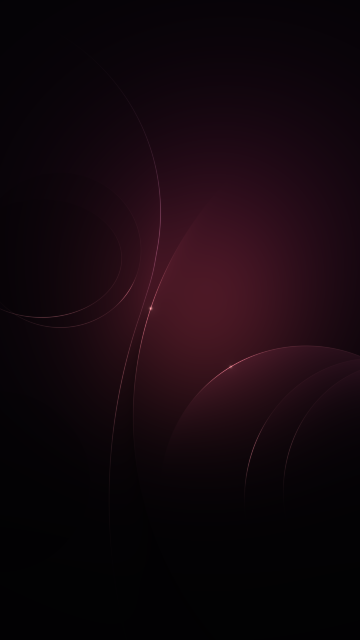
Write a Shadertoy shader that draws this background.

```glsl
// Approximate signed distance to an ellipse, negative inside
float ellipse(vec2 p, vec2 centre, vec2 radii) {
    vec2 q = p - centre;
    float k = length(q / radii);
    return k * (k - 1.0) / max(length(q / (radii * radii)), 1e-4);
}

// Soft elliptical light
float glow(vec2 p, vec2 centre, vec2 size) {
    vec2 q = (p - centre) / size;
    return exp(-dot(q, q));
}

// Thin smooth stroke, never narrower than the sampling allows
float stroke(float d) {
    float w = max(0.0012, 0.52 / iResolution.x);
    return exp(-d * d / (w * w));
}

// Coverage of the inside of a shape
float inside(float d) {
    float w = 0.8 / iResolution.x;
    return 1.0 - smoothstep(-w, w, d);
}

// Light that fades inwards from the rim of a shape
float rim(float d, float depth) {
    return inside(d) * exp(min(d, 0.0) / depth);
}

// Small hot point with a faint halo
float spark(vec2 p, vec2 centre) {
    return glow(p, centre, vec2(0.0042)) + 0.06 * glow(p, centre, vec2(0.018));
}

void mainImage(out vec4 fragColor, in vec2 fragCoord) {
    vec2 p = fragCoord / iResolution.x;
    vec3 rose = vec3(0.72, 0.42, 0.46);
    vec3 mauve = vec3(0.52, 0.34, 0.45);

    // Wine-coloured light on near black
    vec3 col = vec3(0.014, 0.009, 0.020);
    col += vec3(0.190, 0.066, 0.070) * glow(p, vec2(0.56, 0.90), vec2(0.29, 0.31));
    col += vec3(0.096, 0.020, 0.050) * glow(p, vec2(0.62, 1.12), vec2(0.43, 0.42));
    col += vec3(0.025, 0.007, 0.022) * glow(p, vec2(0.70, 1.20), vec2(0.70, 0.50));

    // Distances to the large arcs, joined into one ribbon
    float upperArc = length(p - vec2(-0.130, 1.188)) - 0.576;
    float lowerArc = 1.581 - length(p - vec2(1.884, 0.389));
    float ribbon = mix(lowerArc, upperArc, smoothstep(0.90, 1.08, p.y));
    float sweep = length(p - vec2(1.326, 0.620)) - 0.956;

    // Distances to the rings and domes
    float innerRing = ellipse(p, vec2(0.116, 1.060), vec2(0.222, 0.164));
    float outerRing = ellipse(p, vec2(0.167, 1.083), vec2(0.2245, 0.215));
    float bigDome = ellipse(p, vec2(0.850, 0.412), vec2(0.405));
    float midDome = ellipse(p, vec2(1.042, 0.389), vec2(0.363, 0.394));
    float farDome = ellipse(p, vec2(1.111, 0.412), vec2(0.324, 0.359));
    float shadowDisc = length(p - vec2(0.0, 0.44)) - 0.25;

    // Shading on either side of the sweep
    float lowSide = 1.0 - smoothstep(0.75, 1.0, p.y);
    col *= 1.0 - 0.35 * lowSide * (1.0 - inside(sweep)) * exp(-max(sweep, 0.0) / 0.035);
    col += vec3(0.05, 0.020, 0.024) * rim(sweep, 0.03) * glow(p, vec2(0.48, 1.04), vec2(0.12, 0.17));
    col += vec3(0.025, 0.008, 0.012) * exp(-abs(ribbon) / 0.03) * glow(p, vec2(0.43, 1.02), vec2(0.10, 0.22));

    // Dark discs on the left
    col *= 1.0 - 0.10 * inside(outerRing);
    col *= 1.0 - 0.10 * inside(innerRing);
    col *= 1.0 - 0.12 * inside(shadowDisc);

    // Lit tops of the domes on the right
    float domeLight = smoothstep(0.42, 0.82, p.y);
    col += vec3(0.075, 0.032, 0.048) * rim(bigDome, 0.11) * domeLight;
    col += vec3(0.030, 0.012, 0.020) * rim(midDome, 0.07) * domeLight;
    col += vec3(0.030, 0.012, 0.020) * rim(farDome, 0.07) * domeLight;

    // Strokes, each brightest around its own lit stretch
    col += mauve * stroke(ribbon) * (0.42 * glow(p, vec2(0.44, 1.13), vec2(0.2, 0.19))
        + 0.08 * glow(p, vec2(0.36, 1.43), vec2(0.2, 0.18)));
    col += rose * stroke(ribbon) * (0.32 * glow(p, vec2(0.34, 0.72), vec2(0.2, 0.16))
        + 0.08 * glow(p, vec2(0.31, 0.45), vec2(0.2, 0.18)));
    col += rose * stroke(sweep) * (0.48 * glow(p, vec2(0.42, 0.90), vec2(0.15, 0.12))
        + 0.12 * glow(p, vec2(0.38, 0.72), vec2(0.15, 0.16)));
    col += rose * stroke(innerRing) * (0.34 * glow(p, vec2(0.14, 0.895), vec2(0.12, 0.05))
        + 0.08 * glow(p, vec2(0.32, 1.00), vec2(0.10, 0.12)));
    col += rose * stroke(outerRing) * (0.50 * glow(p, vec2(0.365, 0.955), vec2(0.035))
        + 0.18 * glow(p, vec2(0.20, 0.87), vec2(0.16, 0.08))
        + 0.04 * glow(p, vec2(0.38, 1.10), vec2(0.12, 0.16)));
    col += rose * stroke(bigDome) * (0.55 * glow(p, vec2(0.64, 0.757), vec2(0.08))
        + 0.14 * glow(p, vec2(0.80, 0.81), vec2(0.25, 0.14)));
    col += rose * stroke(midDome) * (0.48 * glow(p, vec2(0.70, 0.52), vec2(0.06, 0.08))
        + 0.04 * glow(p, vec2(0.84, 0.71), vec2(0.20, 0.15)));
    col += rose * stroke(farDome) * (0.22 * glow(p, vec2(0.80, 0.53), vec2(0.06, 0.09))
        + 0.04 * glow(p, vec2(0.90, 0.68), vec2(0.15)));

    // Glints where the light catches the edges
    col += vec3(0.9, 0.72, 0.66) * (0.55 * spark(p, vec2(0.419, 0.921))
        + 0.30 * spark(p, vec2(0.641, 0.759)));

    // Darkening towards the floor
    col *= mix(0.65, 1.0, smoothstep(0.15, 0.70, p.y));
    fragColor = vec4(col, 1.0);
}
```
